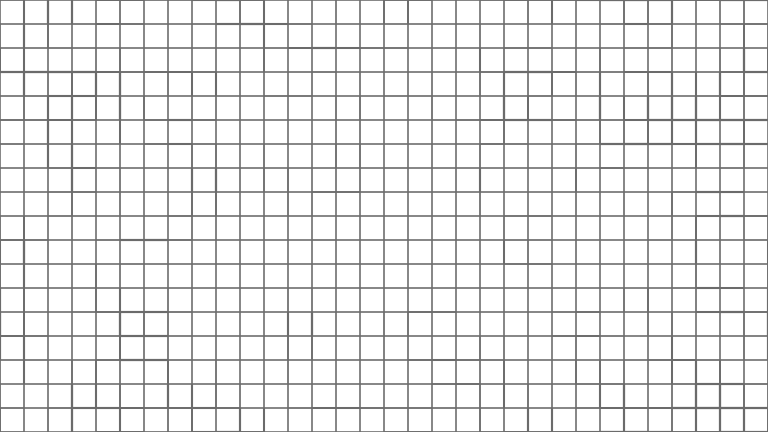
A WebGL 1 fragment shader for this pattern:

```glsl
precision highp float;
uniform vec2 u_resolution;

const float TAU = 6.2831853;
const vec2 CELLS = vec2(32.0, 18.0);

// Pseudo-random unit gradient at a lattice point that wraps
vec2 latticeGradient(vec2 point, vec2 period) {
  vec2 wrapped = mod(point, period);
  float angle = TAU * fract(sin(dot(wrapped, vec2(12.99, 78.23)) + period.x) * 4375.85);
  return vec2(cos(angle), sin(angle));
}

// Periodic gradient noise
float gradientNoise(vec2 p, vec2 period) {
  vec2 cell = floor(p);
  vec2 f = p - cell;
  vec2 e = vec2(1.0, 0.0);
  vec2 blend = f * f * f * (f * (f * 6.0 - 15.0) + 10.0);
  float low = mix(dot(latticeGradient(cell, period), f),
                  dot(latticeGradient(cell + e.xy, period), f - e.xy), blend.x);
  float high = mix(dot(latticeGradient(cell + e.yx, period), f - e.yx),
                   dot(latticeGradient(cell + e.xx, period), f - e.xx), blend.x);
  return mix(low, high, blend.y);
}

// Half width of a line segment in cells; heavier runs gather near the borders
float segmentHalfWidth(vec2 segment, float noise) {
  vec2 phase = TAU * (segment - vec2(0.0, 16.5)) / CELLS;
  float weight = noise + 0.12 * (cos(phase.x) + cos(phase.y));
  return mix(0.0334, 0.0475, smoothstep(0.0, 0.5, weight));
}

// Share of a pixel covered by a line, by exact box filtering
float lineCoverage(float offset, float halfWidth, float pixel) {
  float upper = min(offset + 0.5 * pixel, halfWidth);
  float lower = max(offset - 0.5 * pixel, -halfWidth);
  return clamp((upper - lower) / pixel, 0.0, 1.0);
}

void main() {
  vec2 p = gl_FragCoord.xy / u_resolution * CELLS;
  vec2 pixel = CELLS / u_resolution;
  vec2 nearest = floor(p + 0.5);
  vec2 offset = p - nearest;
  vec2 middle = floor(p) + 0.5;

  // Each segment between crossings keeps one weight
  vec2 upright = vec2(nearest.x, middle.y);
  vec2 level = vec2(middle.x, nearest.y);
  float uprightNoise = gradientNoise(upright / vec2(2.0, 3.0) + vec2(0.25, 0.0), vec2(16.0, 6.0));
  float levelNoise = gradientNoise(level / vec2(4.0, 2.0) + vec2(0.0, 0.25), vec2(8.0, 9.0));

  // Union of both line directions
  float vertical = lineCoverage(offset.x, segmentHalfWidth(upright, uprightNoise), pixel.x);
  float horizontal = lineCoverage(offset.y, segmentHalfWidth(level, levelNoise), pixel.y);
  float ink = 1.0 - (1.0 - vertical) * (1.0 - horizontal);

  gl_FragColor = vec4(mix(vec3(1.0), vec3(0.42), ink), 1.0);
}
```
